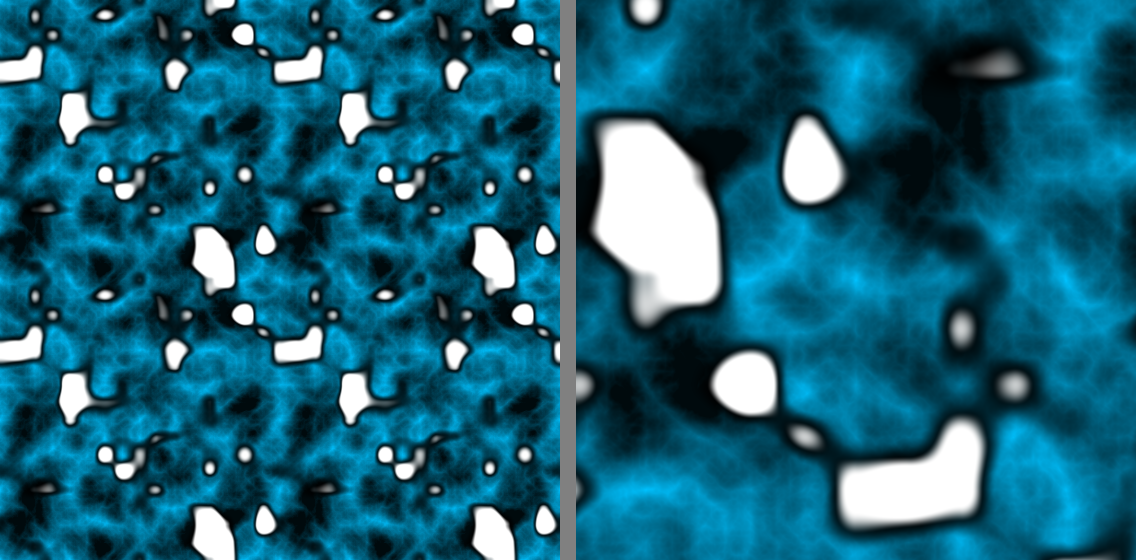
Left: the whole. Right: its middle third, enlarged.
Write a Shadertoy shader that draws this texture.

```glsl
// Soft white blobs with dark halos floating over a glowing blue plasma.
// Wrapped ridged gradient noise makes the blue filaments; two octaves of
// wrapped value noise, cut at a soft threshold, make the blobs.

#define TILES 2.0            // repeats across and down
#define PLASMA_CELLS 4.0     // coarsest plasma cells per repeat
#define PLASMA_OCTAVES 6
#define PLASMA_CONTRAST 1.45
#define BLOB_CELLS 8.0       // coarsest blob cells per repeat
#define BLOB_DETAIL 0.42     // weight of the finer blob octave
#define BLOB_EDGE vec2(0.64, 0.73)
#define HALO_EDGE vec2(0.52, 0.66)
#define HALO_DARKNESS 0.85
#define PLASMA_COLOR vec3(0.0, 0.76, 1.0)
#define BLOB_COLOR vec3(1.0)

// Random value of a lattice corner, wrapping after period cells
float hash(vec2 cell, float period, float seed) {
    vec2 c = mod(cell, period) + 37.0 * seed + 11.0;
    vec3 p = fract(c.xyx * vec3(0.1031, 0.1030, 0.0973));
    p += dot(p, p.yzx + 33.33);
    return fract((p.x + p.y) * p.z);
}

float valueNoise(vec2 p, float period, float seed) {
    vec2 i = floor(p), f = fract(p);
    vec2 u = f * f * (3.0 - 2.0 * f);
    vec2 e = vec2(1.0, 0.0);
    return mix(mix(hash(i, period, seed), hash(i + e.xy, period, seed), u.x),
               mix(hash(i + e.yx, period, seed), hash(i + e.xx, period, seed), u.x), u.y);
}

// Slope contribution of one corner, seen from the given offset
float corner(vec2 cell, vec2 offset, float period, float seed) {
    float angle = 6.2832 * hash(cell, period, seed);
    return dot(vec2(cos(angle), sin(angle)), offset);
}

float gradientNoise(vec2 p, float period, float seed) {
    vec2 i = floor(p), f = fract(p);
    vec2 u = f * f * f * (f * (f * 6.0 - 15.0) + 10.0);
    vec2 e = vec2(1.0, 0.0);
    return mix(mix(corner(i, f, period, seed),
                   corner(i + e.xy, f - e.xy, period, seed), u.x),
               mix(corner(i + e.yx, f - e.yx, period, seed),
                   corner(i + e.xx, f - e.xx, period, seed), u.x), u.y);
}

// Bright creases where the noise octaves cross zero
float plasma(vec2 p) {
    float sum = 0.0, weight = 1.0, period = PLASMA_CELLS;
    for (int i = 0; i < PLASMA_OCTAVES; i++) {
        sum += weight * abs(gradientNoise(p * period, period, float(i) + 1.0));
        weight *= 0.5;
        period *= 2.0;
    }
    return clamp(1.0 - PLASMA_CONTRAST * sum, 0.05, 1.0);
}

float blobField(vec2 p) {
    float coarse = valueNoise(p * BLOB_CELLS, BLOB_CELLS, 9.0);
    float fine = valueNoise(p * BLOB_CELLS * 2.0, BLOB_CELLS * 2.0, 12.0);
    return mix(coarse, fine, BLOB_DETAIL);
}

void mainImage(out vec4 fragColor, in vec2 fragCoord) {
    vec2 p = fract(fragCoord / iResolution.xy * TILES);

    // Plasma, dimmed around the blobs
    float field = blobField(p);
    float halo = smoothstep(HALO_EDGE.x, HALO_EDGE.y, field);
    vec3 color = PLASMA_COLOR * plasma(p) * (1.0 - HALO_DARKNESS * halo);

    // Blobs on top
    float blob = smoothstep(BLOB_EDGE.x, BLOB_EDGE.y, field);
    fragColor = vec4(mix(color, BLOB_COLOR, blob), 1.0);
}
```
